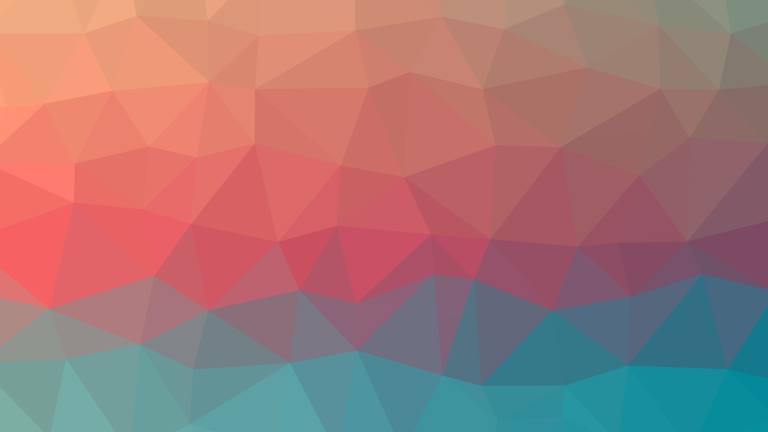
Write a Shadertoy shader that draws this background.

```glsl
// Low-poly mesh of flat triangles fading from peach and coral down to teal.

const vec2 CELL = vec2(0.167, 0.162);        // mesh spacing, in canvas heights
const vec2 MESH_SHIFT = vec2(-0.15, -0.04);  // mesh offset, in cells
const float JITTER = 0.66;                   // full range of vertex scatter, in cells
const float TINT_RANGE = 0.035;              // brightness change between facets

float hash(vec2 p) {
    return fract(sin(dot(p, vec2(127.1, 311.7))) * 43758.5453);
}

// Scattered mesh vertex for a grid index
vec2 meshVertex(vec2 id) {
    vec2 scatter = vec2(hash(id), hash(id + 37.2)) - 0.5;
    return (id + MESH_SHIFT + JITTER * scatter) * CELL;
}

// Horizontal blend through three colours
vec3 band(float x, vec3 left, vec3 middle, vec3 right) {
    return x < 0.5 ? mix(left, middle, x * 2.0) : mix(middle, right, x * 2.0 - 1.0);
}

float rise(float low, float high, float y) {
    return clamp((y - low) / (high - low), 0.0, 1.0);
}

// Background gradient, uv in 0..1 from the lower left
vec3 gradient(vec2 uv) {
    uv = clamp(uv, 0.0, 1.0);
    vec3 aqua  = band(uv.x, vec3(0.49, 0.69, 0.65), vec3(0.30, 0.60, 0.64), vec3(0.00, 0.55, 0.61));
    vec3 teal  = band(uv.x, vec3(0.50, 0.62, 0.59), vec3(0.33, 0.48, 0.54), vec3(0.03, 0.51, 0.58));
    vec3 mauve = band(uv.x, vec3(0.79, 0.50, 0.48), vec3(0.60, 0.36, 0.45), vec3(0.30, 0.38, 0.48));
    vec3 red   = band(uv.x, vec3(0.99, 0.39, 0.39), vec3(0.78, 0.30, 0.38), vec3(0.47, 0.28, 0.38));
    vec3 coral = band(uv.x, vec3(0.99, 0.46, 0.42), vec3(0.79, 0.38, 0.39), vec3(0.50, 0.36, 0.40));
    vec3 clay  = band(uv.x, vec3(0.99, 0.60, 0.46), vec3(0.80, 0.46, 0.41), vec3(0.53, 0.44, 0.41));
    vec3 peach = band(uv.x, vec3(0.98, 0.70, 0.52), vec3(0.82, 0.55, 0.46), vec3(0.47, 0.56, 0.50));

    vec3 color = mix(aqua, teal, rise(0.04, 0.167, uv.y));
    color = mix(color, mauve, rise(0.167, 0.306, uv.y));
    color = mix(color, red, rise(0.306, 0.42, uv.y));
    color = mix(color, coral, rise(0.42, 0.56, uv.y));
    color = mix(color, clay, rise(0.56, 0.769, uv.y));
    return mix(color, peach, rise(0.769, 0.977, uv.y));
}

float cross2(vec2 a, vec2 b) {
    return a.x * b.y - a.y * b.x;
}

// Signed distance to the line through a and b, positive on its left
float edgeDistance(vec2 p, vec2 a, vec2 b) {
    return cross2(normalize(b - a), p - a);
}

// Flat facet colour in rgb (premultiplied), smooth coverage in a
vec4 facet(vec2 p, vec2 a, vec2 b, vec2 c, float aspect, float pixel) {
    float winding = sign(cross2(b - a, c - a));
    float inside = winding * edgeDistance(p, a, b);
    inside = min(inside, winding * edgeDistance(p, b, c));
    inside = min(inside, winding * edgeDistance(p, c, a));
    float coverage = clamp(0.5 + inside / pixel, 0.0, 1.0);

    vec2 centre = (a + b + c) / 3.0;
    float tint = 1.0 + TINT_RANGE * (2.0 * hash(centre * 10.0) - 1.0);
    vec3 color = gradient(centre / vec2(aspect, 1.0)) * tint;
    return vec4(color, 1.0) * coverage;
}

// Two facets of one mesh cell, split along its shorter diagonal
vec4 cellFacets(vec2 p, vec2 id, float aspect, float pixel) {
    vec2 a = meshVertex(id);
    vec2 b = meshVertex(id + vec2(1.0, 0.0));
    vec2 c = meshVertex(id + vec2(1.0, 1.0));
    vec2 d = meshVertex(id + vec2(0.0, 1.0));
    if (distance(a, c) < distance(b, d)) {
        return facet(p, a, b, c, aspect, pixel) + facet(p, a, c, d, aspect, pixel);
    }
    return facet(p, a, b, d, aspect, pixel) + facet(p, b, c, d, aspect, pixel);
}

void mainImage(out vec4 fragColor, in vec2 fragCoord) {
    float aspect = iResolution.x / iResolution.y;
    float pixel = 1.0 / iResolution.y;
    vec2 p = fragCoord * pixel;
    vec2 home = floor(p / CELL - MESH_SHIFT);

    // Blend nearby facets by coverage, with a faint base against gaps
    vec4 sum = vec4(gradient(p / vec2(aspect, 1.0)), 1.0) * 0.001;
    for (int y = -1; y <= 1; y++) {
        for (int x = -1; x <= 1; x++) {
            sum += cellFacets(p, home + vec2(x, y), aspect, pixel);
        }
    }
    fragColor = vec4(sum.rgb / sum.a, 1.0);
}
```
